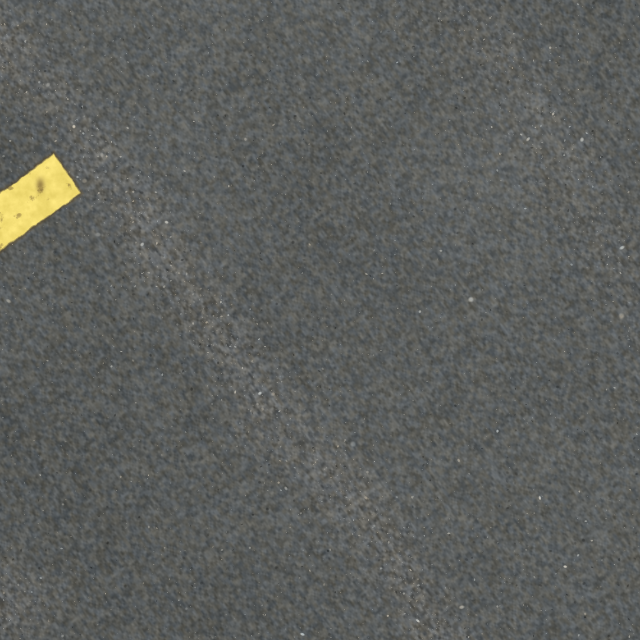
Give the GLSL for this texture, as a three.js fragment shader.

```glsl
// Weathered asphalt with the end of a yellow painted stripe at the left.
// Layered value noise makes the grain, jittered cells hold the pale stones,
// and soft diagonal bands of wear lighten the surface and add more stones.
varying vec2 vUv;

const vec3 ASPHALT = vec3(0.350, 0.359, 0.353);
const vec3 WORN_TINT = vec3(0.036, 0.030, 0.026);
const vec3 STONE = vec3(0.78, 0.77, 0.73);
const vec3 PAINT = vec3(0.955, 0.870, 0.460);
const vec3 PAINT_DIRT = vec3(0.47, 0.38, 0.22);
const vec2 WEAR_NORMAL = vec2(0.807, 0.590);
const vec2 STRIPE_END = vec2(0.1055, 0.7285);
const vec2 STRIPE_AXIS = vec2(0.815, 0.579);
const float STRIPE_HALF_WIDTH = 0.037;
const float GRAIN_SCALE = 205.0;
const float GRAIN_CONTRAST = 0.125;
const float FINE_CONTRAST = 0.080;
const float TINT_CONTRAST = 0.035;

float hash(vec2 p) {
  vec3 q = fract(vec3(p.xyx) * 0.1031);
  q += dot(q, q.yzx + 33.33);
  return fract((q.x + q.y) * q.z);
}

float noise(vec2 p) {
  vec2 i = floor(p);
  vec2 f = fract(p);
  f = f * f * (3.0 - 2.0 * f);
  float low = mix(hash(i), hash(i + vec2(1.0, 0.0)), f.x);
  float high = mix(hash(i + vec2(0.0, 1.0)), hash(i + 1.0), f.x);
  return mix(low, high, f.y);
}

float cloud(vec2 p) {
  float sum = 0.0;
  float gain = 0.5;
  for (int k = 0; k < 4; k++) {
    sum += gain * noise(p);
    p = mat2(1.6, 1.2, -1.2, 1.6) * p + 7.3;
    gain *= 0.5;
  }
  return sum / 0.9375;
}

float band(float x, float width) {
  return exp(-x * x / (width * width));
}

// Diagonal streaks of wear, broken up by cloudy noise
float wearAmount(vec2 p) {
  float across = dot(p, WEAR_NORMAL) + 0.05 * (cloud(p * 5.0 + 3.0) - 0.5);
  float streaks = band(across - 0.563, 0.048) + 0.55 * band(across - 1.15, 0.060);
  float corner = 1.3 * band(length(p - vec2(0.015, 0.055)), 0.055);
  return streaks * (0.4 + 1.1 * cloud(p * 13.0)) + corner;
}

// One irregular stone in some cells of a jittered grid
float stones(vec2 p, float cells, float chance, float seed) {
  vec2 g = p * cells + seed;
  vec2 id = floor(g);
  vec2 center = 0.3 + 0.4 * vec2(hash(id + 11.7), hash(id + 47.3));
  vec2 d = fract(g) - center;
  float angle = 6.2832 * hash(id + 83.1);
  d = mat2(cos(angle), -sin(angle), sin(angle), cos(angle)) * d;
  d.x *= 1.0 + 0.9 * hash(id + 29.5);
  float size = mix(0.13, 0.29, hash(id + 61.9));
  float shape = 1.0 - smoothstep(size * 0.25, size, length(d));
  float strength = mix(0.3, 1.0, hash(id + 5.1));
  return shape * strength * step(hash(id), chance);
}

vec3 asphalt(vec2 p) {
  float wear = wearAmount(p);
  // Grain is turned and slightly drawn out toward the lower right
  vec2 g = vec2(dot(p, vec2(0.60, -0.80)) * 0.75, dot(p, vec2(0.80, 0.60))) * GRAIN_SCALE;
  float grain = GRAIN_CONTRAST * (noise(g + 90.0) - 0.5);
  grain += FINE_CONTRAST * (noise(g * 1.73 + 410.0) - 0.5);
  grain *= 0.88 + 0.30 * wear;
  float patches = 0.055 * (cloud(p * 4.0 + 21.0) - 0.5);
  float slope = 0.022 * (smoothstep(0.2, 1.6, p.x + p.y) - 0.5);
  vec3 color = ASPHALT + grain + patches + slope + WORN_TINT * wear;

  // Faint warm and cool grains, dark pits, then pale stones
  float tint = noise(g * 0.8 + 700.0) - 0.5;
  color += TINT_CONTRAST * tint * vec3(0.8, 0.1, -1.0);
  color *= 1.0 - 0.30 * stones(p, 75.0, 0.07, 300.0);
  float pale = 0.40 * stones(p, 140.0, 0.08 + 0.25 * wear, 500.0);
  pale = max(pale, 0.65 * stones(p, 88.0, 0.025 + 0.14 * wear, 150.0));
  pale = max(pale, 0.95 * stones(p, 48.0, 0.008 + 0.05 * wear, 230.0));
  vec3 stoneColor = STONE + 0.10 * tint * vec3(1.0, 0.0, -1.0);
  return mix(color, stoneColor, clamp(pale, 0.0, 1.0));
}

// Signed distance to the painted stripe, which leaves the left edge
float stripeDistance(vec2 p) {
  vec2 d = p - STRIPE_END;
  float along = dot(d, STRIPE_AXIS);
  float side = abs(dot(d, vec2(-STRIPE_AXIS.y, STRIPE_AXIS.x))) - STRIPE_HALF_WIDTH;
  return max(along, side) + 0.005 * (cloud(p * 85.0) - 0.5);
}

void main() {
  vec3 color = asphalt(vUv);
  float stripe = stripeDistance(vUv);

  // Brown rim, then mottled paint with chips and a scuff
  color = mix(color, PAINT_DIRT * 0.75, 0.55 * (1.0 - smoothstep(0.0, 0.006, stripe)));
  vec3 paint = PAINT + 0.13 * (cloud(vUv * 95.0) - 0.5);
  float scuff = band(length((vUv - vec2(0.063, 0.711)) * vec2(1.3, 0.8)), 0.008);
  float chips = 0.5 * smoothstep(0.70, 0.86, cloud(vUv * 65.0 + 9.0));
  paint = mix(paint, PAINT_DIRT, clamp(0.7 * scuff + chips, 0.0, 0.9));
  color = mix(color, paint, 1.0 - smoothstep(-0.0025, 0.0015, stripe));

  gl_FragColor = vec4(clamp(color, 0.0, 1.0), 1.0);
}
```
